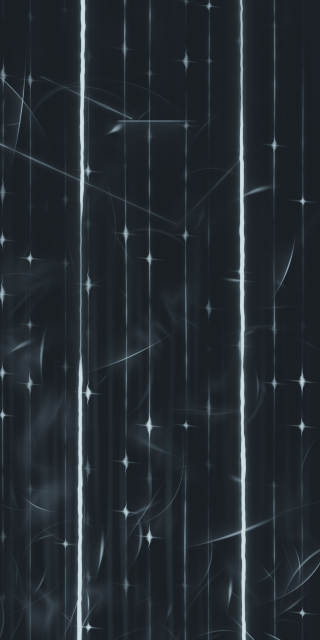
Reproduce this texture procedurally as a Shadertoy shader.

```glsl
// Dark film plate scored by vertical light: two ragged white rails, broken thin
// threads with glowing knots, and curved scratches and veils gathering lower down.
// All light is summed as soft bells, then toned from blue-black to pale cyan.

const vec3 PLATE = vec3(0.102, 0.122, 0.142);
const vec3 GLARE = vec3(0.83, 0.89, 0.90);
const vec3 MID_TINT = vec3(-0.13, 0.0, 0.09);
const int THREADS = 11;
const float THREAD_GAP = 0.0935;
const float THREAD_WIDTH = 0.0021;
const float KNOTS_PER_UNIT = 5.5;
const int SCRATCHES = 100;
const float RAIL_WIDTH = 0.0056;
const float VEIL = 0.13;
const float STREAKS = 0.10;

float rnd(float n) {
    n = fract(n * 0.1031);
    n *= n + 33.33;
    n *= n + n;
    return fract(n);
}

vec2 gradientAt(vec2 cell) {
    vec3 q = fract(cell.xyx * vec3(0.1031, 0.1030, 0.0973));
    q += dot(q, q.yzx + 33.33);
    return fract((q.xx + q.yz) * q.zy) * 2.0 - 1.0;
}

float noise(vec2 p) {
    vec2 i = floor(p), f = p - i;
    vec2 u = f * f * f * (f * (f * 6.0 - 15.0) + 10.0);
    vec2 e = vec2(1.0, 0.0);
    float low = mix(dot(gradientAt(i), f), dot(gradientAt(i + e), f - e), u.x);
    float high = mix(dot(gradientAt(i + e.yx), f - e.yx), dot(gradientAt(i + 1.0), f - 1.0), u.x);
    return mix(low, high, u.y);
}

float bell(float d, float w) {
    d /= w;
    return exp(-d * d);
}

// Ragged white band with a soft halo; body scales its thickness.
float rail(float d, float y, float body, float seed) {
    d += 0.004 * noise(vec2(seed, y * 4.0)) + 0.0025 * noise(vec2(seed, y * 45.0));
    float w = RAIL_WIDTH * body * (0.85 + 0.6 * noise(vec2(seed + 5.0, y * 9.0)));
    float core = 1.0 - smoothstep(w - 0.003, w + 0.003, abs(d));
    return 2.6 * core * body + 0.22 * body * bell(d, 0.011) + 0.04 * bell(d, 0.035);
}

// Thin vertical lines that fade in and out, with knots and cross ticks.
float threads(vec2 p) {
    float light = 0.0;
    float lower = mix(0.45, 1.0, 1.0 - smoothstep(0.7, 1.7, p.y));
    for (int i = 0; i < THREADS; i++) {
        float id = float(i);
        float x = 0.008 + THREAD_GAP * id + 0.026 * (rnd(id + 3.0) - 0.5);
        float d = p.x - x + 0.006 * noise(vec2(id + 0.5, p.y * 1.5));
        float gain = smoothstep(-0.3, 0.45, noise(vec2(id * 7.0 + 0.5, p.y * 2.6)));
        gain *= mix(0.16, 0.65, rnd(id + 41.0)) * (0.7 + 1.1 * noise(vec2(id + 0.5, p.y * 24.0)));
        light += gain * (bell(d, THREAD_WIDTH) + 0.10 * bell(d, 0.010));

        float row = p.y * KNOTS_PER_UNIT + rnd(id + 60.0);
        float key = floor(row) + 37.0 * id;
        float v = (fract(row) - 0.5 + 0.4 * (rnd(key + 100.0) - 0.5)) / KNOTS_PER_UNIT;
        float h = mix(0.010, 0.034, rnd(key + 700.0));
        float s = 2.2 * pow(rnd(key + 300.0), 4.0) * lower;
        float ragged = d + 0.005 * noise(vec2(key, p.y * 60.0));
        light += s * bell(ragged, 0.0015 + 0.005 * bell(v, h * 0.6)) * bell(v, h);
        light += 0.22 * s * bell(v + 0.1 * d, 0.0022) * bell(d, 0.028);
    }
    return light;
}

// Curved, tapered scratches, each trailing a faint one-sided smear.
float scratches(vec2 p) {
    float light = 0.0;
    for (int i = 0; i < SCRATCHES; i++) {
        float k = float(i) * 9.0 + 11.0;
        vec2 c = vec2(pow(rnd(k), 1.15), 1.75 * pow(rnd(k + 1.0), 1.7));
        float a = 3.1416 * rnd(k + 2.0);
        float len = mix(0.022, 0.13, pow(rnd(k + 3.0), 2.0));
        vec2 q = p - c;
        q = vec2(cos(a) * q.x + sin(a) * q.y, cos(a) * q.y - sin(a) * q.x);
        q.y += 7.0 * (rnd(k + 4.0) - 0.5) * q.x * q.x;
        float head = smoothstep(-1.0, 1.0, q.x / len);
        float w = 0.0018 + 0.006 * pow(rnd(k + 5.0), 5.0) * head;
        float s = 0.05 + 0.85 * pow(rnd(k + 6.0), 5.0);
        float smear = 0.16 * smoothstep(0.0, 0.003, q.y) * exp(-max(q.y, 0.0) / 0.018);
        light += s * bell(q.x, len) * (bell(q.y, w) * (0.4 + head) + smear);
    }
    return light;
}

// Long straight crack from a to b, brighter toward b.
float crack(vec2 p, vec2 a, vec2 b) {
    vec2 ab = b - a;
    float t = clamp(dot(p - a, ab) / dot(ab, ab), 0.0, 1.0);
    float d = length(p - a - ab * t) + 0.004 * noise(p * 14.0);
    return (0.10 + 0.30 * t * t) * (bell(d, 0.0024) + 0.15 * bell(d, 0.012));
}

// Vertical streaks and folded veils of haze.
float haze(vec2 p) {
    float dense = (1.0 - smoothstep(0.4, 1.7, p.y)) * (1.0 - 0.75 * smoothstep(0.65, 0.85, p.x));
    vec2 q = p * vec2(7.0, 4.5) + 1.2 * noise(p * 4.0 + 9.0);
    float fold = 1.0 - min(1.0, 2.2 * abs(noise(q) + 0.4 * noise(q * 2.3)));
    float patches = smoothstep(-0.05, 0.45, noise(p * 5.0 + 31.0));
    float streak = max(noise(vec2(p.x * 42.0, p.y * 1.3)), 0.0);
    return VEIL * pow(fold, 3.0) * patches * (0.1 + dense) + STREAKS * streak * (0.15 + dense);
}

void mainImage(out vec4 fragColor, in vec2 fragCoord) {
    vec2 p = fragCoord / iResolution.xy * vec2(1.0, 2.0);
    float light = haze(p) + threads(p) + scratches(p);

    // Left rail starves mid-height; right rail is thin at the top.
    float gap = smoothstep(0.82, 0.90, p.y) * (1.0 - smoothstep(1.28, 1.42, p.y));
    light += rail(p.x - 0.247 - 0.006 * p.y, p.y, 1.0 - 0.72 * gap, 2.5);
    float top = smoothstep(1.55, 1.72, p.y);
    light += rail(p.x - 0.762 + 0.004 * p.y, p.y, 1.0 - 0.5 * top - 0.4 * bell(p.y - 0.86, 0.03), 8.5);

    // Horizontal pane edge with a short glow below, and long cracks.
    float below = 1.622 - p.y;
    float span = smoothstep(0.36, 0.38, p.x) * (1.0 - smoothstep(0.52, 0.63, p.x));
    light += span * (0.38 * bell(below, 0.0022) + 0.08 * step(0.0, below) * exp(-max(below, 0.0) / 0.035));
    light += crack(p, vec2(0.13, 1.76), vec2(0.41, 1.63));
    light += crack(p, vec2(0.55, 1.30), vec2(0.0, 1.55));
    light += 0.4 * crack(p, vec2(0.54, 1.28), vec2(0.75, 1.50));

    float t = 1.0 - exp(-1.3 * light);
    vec3 color = mix(PLATE, GLARE, t) + MID_TINT * t * (1.0 - t);
    color += 0.008 * noise(p * 170.0);
    fragColor = vec4(color, 1.0);
}
```
